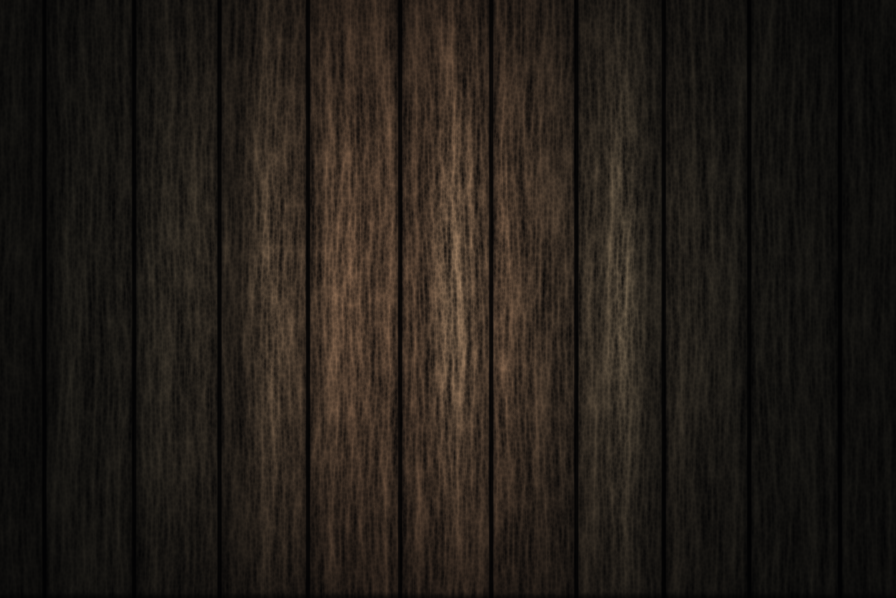
This texture is drawn by a Shadertoy shader. Its source:

```glsl
// Dark vertical wooden planks with worn pale streaks under a warm central glow.

const int SEAM_COUNT = 10;
const float SEAMS[SEAM_COUNT] = float[](0.0495, 0.1497, 0.2450, 0.3438, 0.4466,
                                        0.5482, 0.6432, 0.7409, 0.8362, 0.9375);

// Wear bands: centre x, half width, brightness change
const int BAND_COUNT = 12;
const vec3 BANDS[BAND_COUNT] = vec3[](
    vec3(0.040, 0.020, -0.30), vec3(0.085, 0.014, 0.12), vec3(0.180, 0.022, 0.12),
    vec3(0.262, 0.016, -0.30), vec3(0.302, 0.018, 0.38), vec3(0.385, 0.024, 0.14),
    vec3(0.465, 0.014, -0.14), vec3(0.507, 0.022, 0.32), vec3(0.560, 0.010, 0.18),
    vec3(0.620, 0.022, -0.12), vec3(0.696, 0.016, 0.55), vec3(0.728, 0.010, -0.15));

vec2 hash2(vec2 cell) {
    vec3 q = fract(cell.xyx * vec3(0.1031, 0.1030, 0.0973));
    q += dot(q, q.yzx + 33.33);
    return fract((q.xx + q.yz) * q.zy);
}

float bell(float x, float width) {
    float t = x / width;
    return exp(-t * t);
}

// Distance to the nearest scattered point, centred near zero
float cellular(vec2 p) {
    vec2 cell = floor(p), local = fract(p);
    float nearest = 2.0;
    for (int j = -1; j <= 1; j++) {
        for (int i = -1; i <= 1; i++) {
            vec2 offset = vec2(i, j);
            vec2 d = offset + hash2(cell + offset) - local;
            nearest = min(nearest, dot(d, d));
        }
    }
    return sqrt(nearest) - 0.45;
}

// Slow sideways drift that keeps the fibres from being ruler straight
float fibreDrift(float y, float phase) {
    return 0.0020 * sin(y * 5.0 + phase) + 0.0008 * sin(y * 17.0 + phase * 2.3);
}

// Stretched cells, from broad stripes down to short pores
float woodGrain(vec2 p, float contrast) {
    float stripes = cellular(p * vec2(65.0, 1.6));
    float fibres = cellular(p * vec2(150.0, 6.0) + 17.0);
    float pores = cellular(p * vec2(210.0, 26.0) + 41.0);
    float specks = cellular(p * vec2(240.0, 130.0) + 73.0);
    return contrast * (0.42 * stripes + 0.60 * fibres) + 0.50 * pores + 0.32 * specks;
}

float wornBands(vec2 uv, float ragged) {
    float fade = 0.25 + 0.75 * bell(uv.y - 0.53, 0.36);
    float sum = 0.0;
    for (int i = 0; i < BAND_COUNT; i++) {
        sum += BANDS[i].z * bell(uv.x + 0.010 * ragged - BANDS[i].x, BANDS[i].y);
    }
    return sum * fade * (1.0 + 0.5 * ragged);
}

float centralLight(vec2 uv) {
    return 0.050 + 0.255 * bell(uv.x - 0.475, 0.275) * bell(uv.y - 0.53, 0.50);
}

// Dark groove with soft shoulders
float seamShade(float x, float pixel) {
    float shade = 1.0;
    for (int i = 0; i < SEAM_COUNT; i++) {
        float d = abs(x - SEAMS[i]);
        float groove = 1.0 - smoothstep(0.0011, 0.0024 + pixel, d);
        shade *= (1.0 - 0.82 * groove) * (1.0 - 0.28 * bell(d, 0.006));
    }
    return shade;
}

float plankIndex(float x) {
    float index = 0.0;
    for (int i = 0; i < SEAM_COUNT; i++) index += step(SEAMS[i], x);
    return index;
}

// Olive in the shadows, brown in the light
vec3 woodColour(float tone, float warmth) {
    vec3 olive = vec3(0.98, 0.92, 0.73);
    vec3 brown = vec3(1.04, 0.79, 0.59);
    return tone * mix(olive, brown, warmth) + vec3(0.001, 0.002, 0.006);
}

void mainImage(out vec4 fragColor, in vec2 fragCoord) {
    vec2 uv = fragCoord / iResolution.xy;
    float plank = plankIndex(uv.x);
    vec2 variation = hash2(vec2(plank, 7.0));

    // Each plank carries its own section of grain
    vec2 wood = uv + vec2(fibreDrift(uv.y, plank * 1.9), variation.y * 9.0);
    float contrast = 0.85 + 0.35 * variation.x;
    float grain = woodGrain(wood, contrast);
    float ragged = cellular(wood * vec2(30.0, 9.0) + 5.0);

    // Light, wear and grain set the tone
    float tone = centralLight(uv) * (1.0 + wornBands(uv, ragged));
    tone *= max(0.25, 1.0 + 1.15 * grain);
    tone *= seamShade(uv.x, 1.0 / iResolution.x);
    tone *= mix(0.45, 1.0, smoothstep(0.0, 0.012, uv.y));

    // Reddish heart, greener outer planks
    float warmth = bell(uv.x - 0.46, 0.28) * (0.85 + 0.25 * variation.y);
    warmth -= 0.25 * bell(uv.x - 0.505, 0.03) * bell(uv.y - 0.5, 0.3);
    fragColor = vec4(woodColour(tone, clamp(warmth, 0.0, 1.0)), 1.0);
}
```
